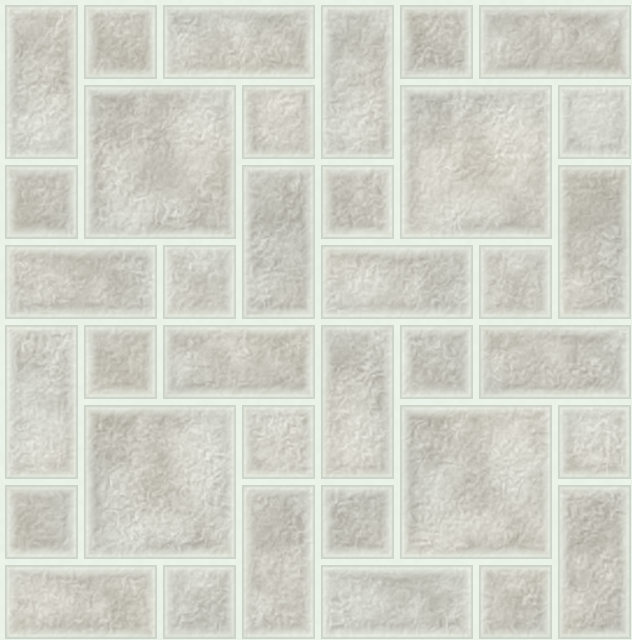
This pattern is drawn by a Shadertoy shader. Its source:

```glsl
float hash(vec2 cell) {
    uvec2 q = uvec2(cell) * uvec2(1597334673u, 3812015801u);
    uint n = (q.x ^ q.y) * 1597334673u;
    n = (n ^ (n >> 15)) * 2246822519u;
    n ^= n >> 13;
    return float(n >> 8) / 16777216.0;
}

// Value noise that wraps after a whole number of lattice cells
float noise(vec2 p, float period) {
    vec2 i = floor(p), f = fract(p);
    f = f * f * (3.0 - 2.0 * f);
    vec2 a = mod(i, period), b = mod(i + 1.0, period);
    return mix(mix(hash(a), hash(vec2(b.x, a.y)), f.x),
               mix(hash(vec2(a.x, b.y)), hash(b), f.x), f.y);
}

float fbm(vec2 p, float period) {
    float sum = 0.0, weight = 0.5;
    for (int i = 0; i < 5; i++) {
        sum += weight * noise(p, period);
        p = p * 2.0 + 17.0;
        period *= 2.0;
        weight *= 0.55;
    }
    return sum / 1.055;
}

float box(vec2 p, vec2 halfSize) {
    vec2 q = abs(p) - halfSize;
    return length(max(q, 0.0)) + min(max(q.x, q.y), 0.0);
}

// Pinwheel of nine tiles in a 4x4 block: x = signed distance, y = tile id
vec2 pinwheel(vec2 p) {
    vec2 nearest = vec2(box(p, vec2(1.0)), 0.0);
    for (int i = 0; i < 4; i++) {
        float slab = box(p - vec2(1.0, 1.5), vec2(1.0, 0.5));
        float square = box(p - vec2(-0.5, 1.5), vec2(0.5));
        if (slab < nearest.x) nearest = vec2(slab, float(2 * i + 1));
        if (square < nearest.x) nearest = vec2(square, float(2 * i + 2));
        p = vec2(-p.y, p.x);
    }
    return nearest;
}

void mainImage(out vec4 fragColor, in vec2 fragCoord) {
    // Eight tile units per side: two blocks across and two down
    vec2 p = fragCoord / iResolution.xy * 8.0 + vec2(-0.025, 0.025);
    float pixel = 8.0 / min(iResolution.x, iResolution.y);

    vec2 tile = pinwheel(mod(p, 4.0) - 2.0);
    float inset = -tile.x - 0.037;
    vec2 shift = vec2(3.0, 7.0) * tile.y;

    // Cloudy stone, mostly shared by the blocks, with a little drift
    float cloud = fbm(p * 2.0 + shift, 8.0);
    float drift = fbm(p + shift, 8.0);
    float mottle = mix(cloud, drift, 0.25);
    float tone = smoothstep(0.22, 0.78, mottle) + 0.16 * (hash(vec2(tile.y, 5.0)) - 0.5);
    vec3 stone = mix(vec3(0.735, 0.725, 0.685), vec3(0.86, 0.86, 0.825), tone);
    stone += vec3(-0.008, 0.002, 0.008) * (noise(p * 1.0 + shift + 2.0, 8.0) * 2.0 - 1.0);
    stone -= 0.022 * exp(-pow((inset - 0.14) / 0.07, 2.0));

    // Pebbled grain, lit from the upper left
    vec2 warp = vec2(noise(p * 10.0, 80.0), noise(p * 10.0 + 31.0, 80.0));
    vec2 g = p * 22.0 + warp * 1.5;
    float relief = noise(g + vec2(-0.35, 0.35), 176.0) - noise(g + vec2(0.35, -0.35), 176.0);
    float grit = noise(p * 34.0, 272.0) - 0.5;
    float roughness = mix(0.6, 1.3, noise(p * 3.0 + shift, 24.0));
    vec3 grain = vec3(0.95, 1.0, 1.05) * roughness * (0.075 * relief + 0.05 * grit);

    // Pale worn rim fading into the body
    float body = smoothstep(0.01, 0.17, inset + 0.16 * (cloud - 0.5) + 0.02 * grit);
    vec3 rim = vec3(0.868, 0.882, 0.842) + 0.04 * (drift - 0.5);
    vec3 color = mix(rim + grain * 0.3, stone + grain, body);

    // Thin grey-green outline with a faint highlight inside it
    color += 0.025 * smoothstep(0.025, 0.0, abs(inset - 0.045));
    float outline = 1.0 - smoothstep(0.0, 0.012 + pixel, abs(inset - 0.011));
    color = mix(color, vec3(0.775, 0.808, 0.768), outline * 0.8);

    // Mint-white joints
    vec3 joint = vec3(0.92, 0.948, 0.91) + 0.015 * (noise(p * 12.0, 96.0) - 0.5);
    color = mix(joint, color, smoothstep(-0.6 * pixel, 0.6 * pixel, inset));

    fragColor = vec4(clamp(color, 0.0, 1.0), 1.0);
}
```
